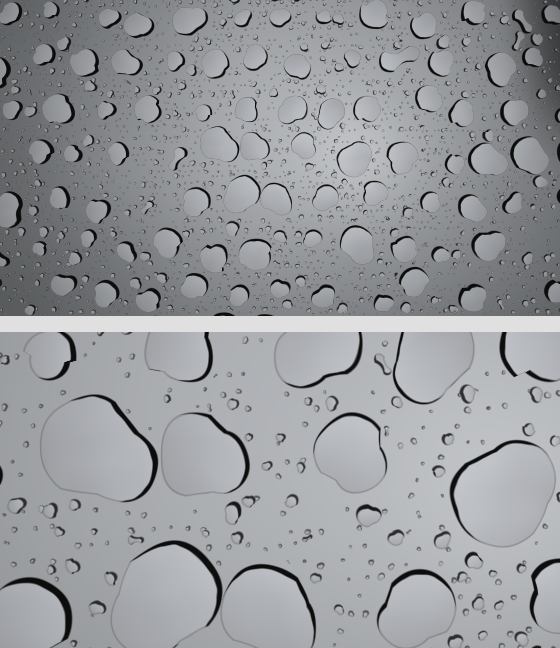
Top: the whole. Bottom: its middle third, enlarged.
Write a WebGL 1 fragment shader that draws this texture.

```glsl
precision highp float;
// Water drops of many sizes on a grey window pane, lit by a hazy glow.
uniform vec2 u_resolution;

const vec2 GLOW = vec2(0.98, 0.60);

vec2 hash2(vec2 p) {
  vec2 k = vec2(dot(p, vec2(127.1, 311.7)), dot(p, vec2(269.5, 183.3)));
  return fract(sin(k) * 43758.545);
}

float gradDot(vec2 i, vec2 f, vec2 corner) {
  return dot(hash2(i + corner) * 2.0 - 1.0, f - corner);
}

float gradientNoise(vec2 p) {
  vec2 i = floor(p), f = fract(p);
  vec2 u = f * f * f * (f * (f * 6.0 - 15.0) + 10.0);
  float low = mix(gradDot(i, f, vec2(0, 0)), gradDot(i, f, vec2(1, 0)), u.x);
  float high = mix(gradDot(i, f, vec2(0, 1)), gradDot(i, f, vec2(1, 1)), u.x);
  return mix(low, high, u.y);
}

vec3 paneColor(vec2 p) {
  vec2 v = (p - GLOW) * vec2(0.95, 1.05);
  float light = exp(-1.5 * dot(v, v)) + 0.06 * gradientNoise(p * 3.0);
  vec3 c = mix(vec3(0.285, 0.295, 0.30), vec3(0.685, 0.695, 0.71), light);
  vec2 s = p - vec2(1.15, 0.5);
  c += 0.08 * exp(-35.0 * dot(s, s));
  // Dark surroundings seen at the upper right
  return c * (1.0 - 0.5 * smoothstep(1.6, 1.85, p.x + 0.1 * p.y - 0.05) * smoothstep(0.4, 0.8, p.y));
}

// Egg-shaped capsule; a few are long with a narrow neck
float dropShape(vec2 q, vec2 key, float r) {
  vec2 h = hash2(key + 3.7);
  float isLong = step(0.94, h.y);
  float halfLength = r * mix(0.05 + 0.4 * h.y, 0.95, isLong);
  float angle = mix(1.57, h.x * 6.283, 0.6);
  vec2 axis = vec2(cos(angle), sin(angle));
  float t = clamp(dot(q, axis), -halfLength, halfLength);
  float s = t / halfLength;
  float width = r * (1.0 + 0.14 * s) * mix(1.0, 0.45 + 0.3 * s * s, isLong);
  return length(q - axis * t) - width;
}

// Returns distance, centre and radius of the nearest drop of a jittered grid
vec4 nearestDrop(vec2 p, float cell, vec2 radii, float density, float seed, out vec2 key) {
  vec4 best = vec4(1.0, 0.0, 0.0, 1.0);
  vec2 home = floor(p / cell);
  key = home;
  for (int y = -1; y <= 1; y++) {
    for (int x = -1; x <= 1; x++) {
      vec2 id = home + vec2(x, y);
      vec2 k = id + seed;
      vec2 h = hash2(k + 9.1);
      vec2 jitter = (hash2(k) - 0.5) * 0.42;
      jitter.x += 0.5 * mod(id.y, 2.0) - 0.25;
      vec2 centre = (id + 0.5 + jitter) * cell;
      float r = mix(radii.x, radii.y, h.x);
      float d = dropShape(p - centre, k, r);
      if (h.y < density && d < best.x) {
        best = vec4(d, centre, r);
        key = k;
      }
    }
  }
  return best;
}

vec4 largeDrop(vec2 p, out vec2 key) {
  return nearestDrop(p, 0.145, vec2(0.022, 0.048), 0.95, 17.0, key);
}

vec2 wobble(vec2 p, float cell) {
  vec2 q = p * 2.3 / cell;
  return p + 0.065 * cell * vec2(gradientNoise(q), gradientNoise(q + 31.4));
}

// Pale lens with a dark crescent on the side that faces the glow
vec3 shadeDrop(vec3 base, vec2 p, vec4 drop, vec2 key, float darkness) {
  float soft = 0.6 / u_resolution.y + 0.0005;
  vec2 toGlow = GLOW - drop.yz;
  vec2 dir = normalize(toGlow + 0.0001);
  float shift = min(0.0018 + 0.012 * length(toGlow), 0.38 * drop.w);
  vec2 q = p - drop.yz;
  float inner = dropShape(q + dir * shift, key, drop.w);
  inner += 0.0008 + 0.002 * gradientNoise(p * 70.0);
  vec3 lens = mix(paneColor(p), vec3(0.695, 0.705, 0.725), 0.55);
  lens *= 1.0 + 0.06 * dot(q, dir) / drop.w + 0.03 * gradientNoise(p * 25.0);
  float edgeLine = 0.25 * smoothstep(-0.0025, 0.0, drop.x);
  float crescent = smoothstep(-soft, soft, inner);
  lens = mix(lens, vec3(0.035), max(edgeLine, crescent) * darkness);
  return mix(base, lens, smoothstep(soft, -soft, drop.x));
}

// Small drops keep a clear gap around the large ones
vec3 smallDrops(vec3 base, vec2 p, float cell, vec2 radii, float density, float darkness) {
  vec2 key, largeKey;
  vec2 q = wobble(p, cell);
  vec4 drop = nearestDrop(q, cell, radii, density, 1.0 / cell, key);
  if (drop.x > 0.004) return base;
  float gap = largeDrop(wobble(drop.yz, 0.145), largeKey).x;
  return gap > drop.w * 1.3 + 0.003 ? shadeDrop(base, q, drop, key, darkness) : base;
}

void main() {
  vec2 p = gl_FragCoord.xy / u_resolution.y;
  vec3 color = paneColor(p);
  color = smallDrops(color, p, 0.018, vec2(0.0012, 0.0030), 0.5, 0.6);
  color = smallDrops(color, p, 0.036, vec2(0.003, 0.0075), 0.6, 0.8);
  color = smallDrops(color, p, 0.075, vec2(0.007, 0.019), 0.55, 0.92);
  vec2 key;
  vec2 q = wobble(p, 0.145);
  vec4 drop = largeDrop(q, key);
  color = shadeDrop(color, q, drop, key, 0.98);
  gl_FragColor = vec4(color, 1.0);
}
```
